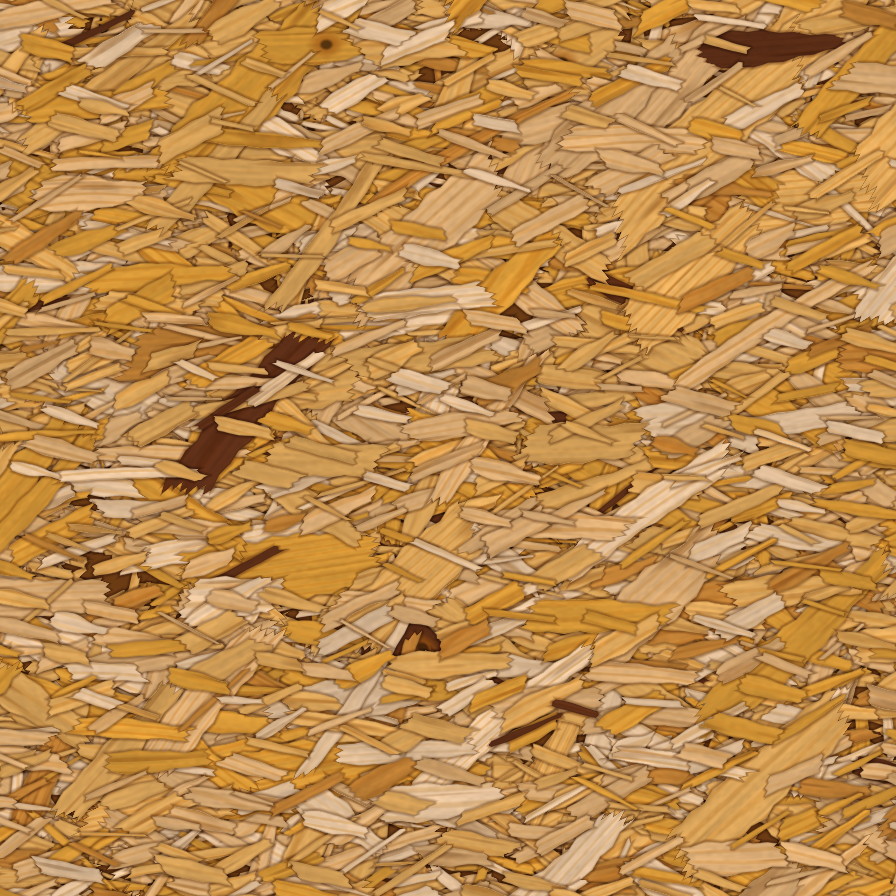
Reproduce this texture procedurally as a Shadertoy shader.

```glsl
// Oriented strand board: overlapping golden wood strands with grain, knots and dark gaps.

// Sine-free hash, four values in 0..1
vec4 hash4(vec2 p) {
    vec4 v = fract(p.xyxy * vec4(0.1031, 0.1030, 0.0973, 0.1099));
    v += dot(v, v.wzxy + 33.33);
    return fract((v.xxyz + v.yzzw) * v.zywx);
}

float hash(vec2 p) {
    vec3 v = fract(p.xyx * 0.1031);
    v += dot(v, v.yzx + 33.33);
    return fract((v.x + v.y) * v.z);
}

float noise(vec2 p) {
    vec2 i = floor(p), f = p - i;
    f *= f * (3.0 - 2.0 * f);
    return mix(mix(hash(i), hash(i + vec2(1, 0)), f.x),
               mix(hash(i + vec2(0, 1)), hash(i + vec2(1, 1)), f.x), f.y);
}

// Triangle wave in 0..1
float zigzag(float x) {
    return abs(2.0 * fract(x) - 1.0);
}

// Base tone of one strand, picked by its share
vec3 strandTone(float pick) {
    if (pick < 0.30) return vec3(0.86, 0.65, 0.36);
    if (pick < 0.55) return vec3(0.85, 0.67, 0.46);
    if (pick < 0.76) return vec3(0.84, 0.595, 0.22);
    if (pick < 0.93) return vec3(0.89, 0.755, 0.61);
    if (pick < 0.99) return vec3(0.75, 0.50, 0.21);
    return vec3(0.36, 0.18, 0.09);
}

// Wood surface in strand coordinates: x along the fibre, y across it
vec3 woodColor(vec2 p, float halfWidth, vec3 look) {
    vec2 q = p + look.xy * 9.0;
    vec3 tone = strandTone(look.z) * (0.95 + 0.1 * look.x);

    // Growth rings, wavy along the strand
    float phase = q.y * mix(250.0, 800.0, look.y) + 9.0 * noise(q * vec2(7.0, 24.0));
    float ring = smoothstep(0.1, 1.0, sin(phase)) * mix(0.1, 0.65, look.x);

    // Fine fibres, cracks and soft blotches
    float fibre = noise(q * vec2(16.0, 270.0));
    float crack = smoothstep(0.72, 0.95, noise(q * vec2(11.0, 150.0)));
    float blotch = noise(q * vec2(18.0, 45.0));
    float speck = noise(q * vec2(160.0, 300.0));

    vec3 color = tone * (0.87 + 0.12 * fibre + 0.06 * blotch + 0.06 * speck);
    color = mix(color, color * vec3(0.92, 0.82, 0.59), ring);
    color *= 1.0 - crack * vec3(0.14, 0.19, 0.26);

    // Rare knot with a dark heart
    if (look.y < 0.06 && halfWidth > 0.016) {
        float radius = length(p * vec2(0.8, 1.0)) + 0.004 * blotch;
        color = mix(color, vec3(0.62, 0.34, 0.08), 0.7 * smoothstep(0.021, 0.006, radius));
        color *= 1.0 - 0.5 * smoothstep(0.009, 0.005, radius);
    }
    return color;
}

void mainImage(out vec4 fragColor, in vec2 fragCoord) {
    vec2 uv = fragCoord / iResolution.y;
    float pixel = 1.0 / iResolution.y;
    vec3 fringe = vec3(0.0), shade = vec3(1.0), look = vec3(0.0);
    vec2 surface = vec2(0.0);
    float remain = 1.0, width = 0.0;
    bool covered = false;

    // Layers from top to bottom, cycling from slivers to wide strands
    for (int layer = 0; layer < 24 && !covered; layer++) {
        float depth = float(layer);
        float scale = float(layer % 4) / 3.0;
        float angle = (fract(depth * 0.618 + 0.3) - 0.5) * 1.2 + (layer % 7 == 3 ? 1.2 : 0.0);
        vec2 axis = vec2(cos(angle), sin(angle));
        vec2 cellSize = mix(0.09, 0.31, scale * scale) * vec2(1.0, 0.34);
        vec2 grid = vec2(dot(uv, axis), dot(uv, vec2(-axis.y, axis.x))) / cellSize + depth * 3.7;
        vec2 corner = floor(grid - 0.5);

        for (int k = 0; k < 4; k++) {
            vec2 cell = corner + vec2(k % 2, k / 2);
            vec4 place = hash4(cell + depth * 17.0);
            if (place.z > mix(0.55, 0.9, scale)) continue;
            vec4 kind = hash4(cell + depth * 29.0 + 211.0);

            // Tilt and bend, more for narrow strands
            float turn = fract(place.w * 7.3) - 0.5;
            float tilt = turn * 0.6 * (1.0 - kind.x);
            vec2 p = (grid - cell - place.xy) * cellSize;
            p = vec2(p.x + tilt * p.y, p.y - tilt * p.x);
            p.y += (kind.y - 0.5) * 0.8 * p.x * p.x;

            // Tapered sides and slanted, splintered ends
            float halfLength = mix(0.28, 0.48, place.w) * cellSize.x;
            float halfWidth = mix(0.06, 0.36, kind.x) * cellSize.y;
            float taper = 1.0 - 0.6 * fract(kind.y * 5.7) * smoothstep(0.1, 1.0, abs(p.x / halfLength + 0.3));
            float wobble = zigzag(p.x * 11.0 + kind.z * 9.0) + zigzag(p.x * 29.0 + kind.w * 9.0 + sign(p.y) * 0.3);
            float splinter = zigzag(p.y * 47.0 + kind.z * 5.0) + zigzag(p.y * 131.0 + kind.y * 9.0);
            float side = abs(p.y) - halfWidth * (taper + 0.12 * (wobble - 1.0));
            float end = abs(p.x + p.y * turn * 2.0) - halfLength * (1.0 - 0.08 * splinter);
            float dist = max(side, end);

            // Solid strand ends the search, its rim blends into what lies below
            float cover = smoothstep(0.7 * pixel, -0.7 * pixel, dist);
            if (cover >= 1.0) {
                surface = p;
                width = halfWidth;
                look = kind.yzw;
                shade *= mix(0.89, 1.0, smoothstep(0.0, 0.0025, -dist));
                covered = true;
                break;
            }
            fringe += remain * cover * shade * strandTone(kind.w) * 0.86;
            remain *= 1.0 - cover;

            // Contact shadow on the strands below
            shade *= 1.0 - vec3(0.27, 0.34, 0.42) * smoothstep(0.0045, 0.0, dist);
        }
    }

    vec3 color = vec3(0.42, 0.23, 0.08);
    if (covered) color = woodColor(surface, width, look);
    fragColor = vec4(clamp(fringe + remain * shade * color, 0.0, 1.0), 1.0);
}
```
